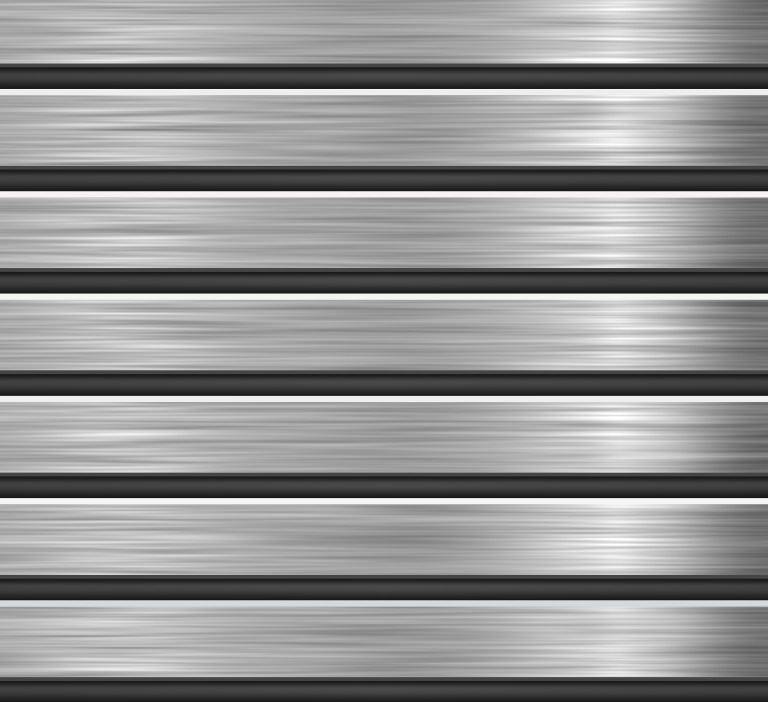
A WebGL 1 fragment shader for this texture:

```glsl
precision highp float;
// Horizontal brushed steel slats with bright top edges, parted by dark rounded grooves.

uniform vec2 u_resolution;

// Layout: repeat height and offset in canvas heights, measured from the top.
const float PERIOD = 0.1457;
const float FIRST_EDGE = 0.1276;

// Band limits inside one repeat, from 0 (top) to 1 (bottom).
const float HIGHLIGHT_END = 0.055;
const float SLAT_END = 0.745;
const float LIP_END = 0.782;
const float GROOVE_END = 0.984;

// Colours and strengths.
const vec3 HIGHLIGHT = vec3(0.95);
const vec3 LIP = vec3(0.27);
const vec3 GROOVE_DARK = vec3(0.10);
const vec3 GROOVE_LIGHT = vec3(0.285);
const vec3 SEAM = vec3(0.09);
const float HIGHLIGHT_TINT = 0.025;
const float BRUSH_STRENGTH = 0.17;
const float GLOSS_BOOST = 0.9;

float hash(vec2 p) {
  vec3 q = fract(p.xyx * vec3(0.1031, 0.1030, 0.0973));
  q += dot(q, q.yzx + 33.33);
  return fract((q.x + q.y) * q.z);
}

vec2 gradientAt(vec2 cell) {
  float angle = 6.28318 * hash(cell);
  return vec2(cos(angle), sin(angle));
}

float gradientNoise(vec2 p) {
  vec2 i = floor(p);
  vec2 f = p - i;
  vec2 w = f * f * f * (f * (f * 6.0 - 15.0) + 10.0);
  float a = dot(gradientAt(i), f);
  float b = dot(gradientAt(i + vec2(1.0, 0.0)), f - vec2(1.0, 0.0));
  float c = dot(gradientAt(i + vec2(0.0, 1.0)), f - vec2(0.0, 1.0));
  float d = dot(gradientAt(i + vec2(1.0, 1.0)), f - vec2(1.0, 1.0));
  return mix(mix(a, b, w.x), mix(c, d, w.x), w.y);
}

// Long scratches at several thicknesses; finer ones are shorter.
float brushing(vec2 p) {
  float sum = 0.0;
  vec2 scale = vec2(1.5, 75.0);
  float weight = 0.4;
  for (int i = 0; i < 4; i++) {
    sum += weight * gradientNoise(p * scale + 17.3 * float(i));
    scale *= vec2(1.6, 1.55);
    weight *= 1.1;
  }
  return sum;
}

float glow(float x, float center, float width) {
  float d = (x - center) / width;
  return exp(-d * d);
}

// Broad reflections running along each slat.
float sheen(float x) {
  float shade = 0.625 + 0.10 * glow(x, 0.16, 0.13);
  shade -= 0.045 * glow(x, 0.53, 0.10);
  shade += 0.15 * glow(x, 0.79, 0.12) + 0.05 * glow(x, 0.805, 0.03);
  return shade - 0.22 * smoothstep(0.84, 1.0, x);
}

vec3 slatColor(vec2 p, float v) {
  float gloss = glow(p.x, 0.16, 0.10) + glow(p.x, 0.80, 0.09);
  float scratches = brushing(p) * BRUSH_STRENGTH * (1.0 + GLOSS_BOOST * gloss);
  float bevel = 0.04 * smoothstep(SLAT_END - 0.025, SLAT_END, v);
  return vec3(sheen(p.x) + 0.025 + scratches + bevel);
}

// Rounded groove: lit above its middle, dark at both rims.
vec3 grooveColor(float x, float v) {
  float h = (v - LIP_END) / (GROOVE_END - LIP_END);
  float lit = smoothstep(0.0, 0.38, h) * (1.0 - smoothstep(0.42, 1.1, h));
  float side = 1.0 - 0.12 * abs(2.0 * x - 1.0);
  return mix(GROOVE_DARK, GROOVE_LIGHT * side, lit);
}

void main() {
  vec2 p = gl_FragCoord.xy / u_resolution;
  float row = (1.0 - p.y - FIRST_EDGE) / PERIOD;
  float slat = floor(row);
  float v = row - slat;
  float soft = 0.6 / (u_resolution.y * PERIOD);

  // Each top edge has its own slight tint and brightness.
  vec3 tint = vec3(hash(vec2(slat, 3.0)), hash(vec2(slat, 5.0)), hash(vec2(slat, 7.0)));
  vec3 edge = HIGHLIGHT + HIGHLIGHT_TINT * (2.0 * tint - 1.0);
  edge -= 0.10 * step(4.5, slat);

  // Stack the bands from top to bottom.
  vec3 color = mix(edge, slatColor(p, v),
                   smoothstep(HIGHLIGHT_END - soft, HIGHLIGHT_END + soft, v));
  color = mix(color, LIP, smoothstep(SLAT_END - soft, SLAT_END + soft, v));
  color = mix(color, grooveColor(p.x, v), smoothstep(LIP_END - soft, LIP_END + soft, v));
  color = mix(color, SEAM, smoothstep(GROOVE_END - soft, GROOVE_END + soft, v));
  color = mix(color, edge, smoothstep(1.0 - 2.0 * soft, 1.0, v));

  gl_FragColor = vec4(clamp(color, 0.0, 1.0), 1.0);
}
```
